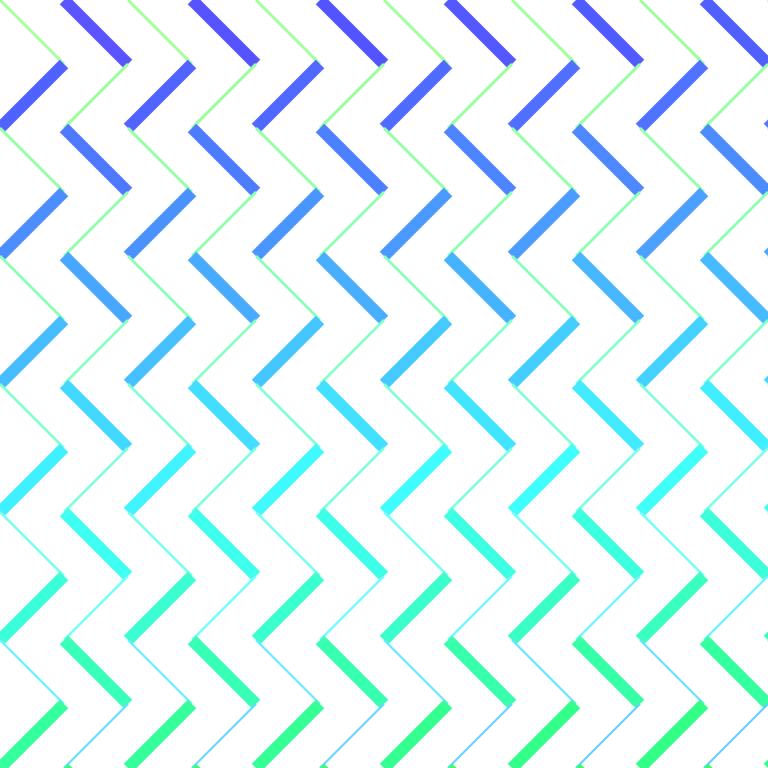
Give the GLSL for this pattern, as a three.js fragment shader.

```glsl
varying vec2 vUv;

// Full-brightness hue in degrees; floorLevel is the weakest channel
vec3 hueColor(float degrees, float floorLevel) {
  vec3 ramp = abs(mod(degrees / 60.0 + vec3(0.0, 4.0, 2.0), 6.0) - 3.0) - 1.0;
  return mix(vec3(floorLevel), vec3(1.0), clamp(ramp, 0.0, 1.0));
}

// Distance to a flat-ended bar along the diagonal of a unit tile
float diagonalBar(vec2 q, float halfWidth) {
  float along = abs(q.x + q.y) * 0.7071;
  float across = abs(q.x - q.y) * 0.7071;
  return max(along - 0.7071, across - halfWidth);
}

void main() {
  // Tile space: 12 by 12, rows counted from the top
  vec2 p = vec2(vUv.x, 1.0 - vUv.y) * 12.0;
  float edge = max(fwidth(p.x), 0.0001);
  vec3 color = vec3(1.0);

  // Neighbours are painted row by row, so lower bars cover upper ends
  for (int j = -1; j <= 1; j++) {
    for (int i = -1; i <= 1; i++) {
      vec2 tile = floor(p) + vec2(float(i), float(j));
      if (min(tile.x, tile.y) < 0.0) continue;

      // Rows alternate in slope, tiles alternate in weight
      vec2 q = p - tile - 0.5;
      q.y *= 1.0 - 2.0 * mod(tile.y, 2.0);
      float thick = mod(tile.x + tile.y, 2.0);

      // Hue and weight drift in reading order
      float progress = (tile.y + tile.x / 12.0) / 12.0;
      float thinHalf = mix(0.025, 0.016, progress);
      vec3 thickColor = hueColor(243.0 - 100.0 * progress, mix(0.33, 0.2, progress));
      vec3 thinColor = hueColor(113.0 + 87.0 * progress, mix(0.63, 0.38, progress));

      float d = diagonalBar(q, mix(thinHalf, 0.094, thick));
      float coverage = clamp(0.5 - d / edge, 0.0, 1.0);
      color = mix(color, mix(thinColor, thickColor, thick), coverage);
    }
  }
  gl_FragColor = vec4(color, 1.0);
}
```
